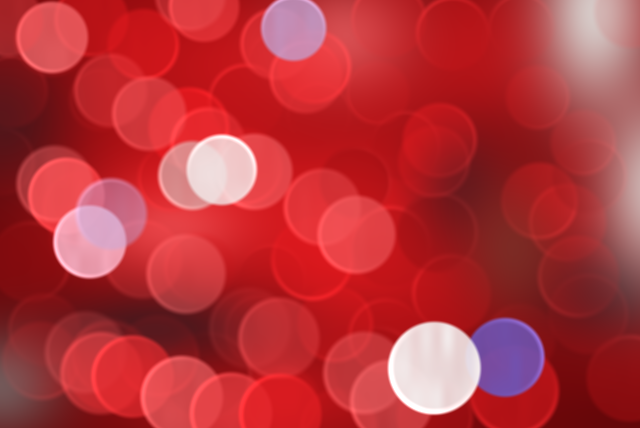
This background is drawn by a WebGL 2 fragment shader. Its source:

```glsl
#version 300 es
precision highp float;
uniform vec2 u_resolution;
out vec4 fragColor;

const vec3 MAROON = vec3(0.46, 0.03, 0.04);
const vec3 SHADOW = vec3(0.25, 0.10, 0.12);
const vec3 RED = vec3(0.89, 0.10, 0.12);
const vec3 ROSE = vec3(0.97, 0.46, 0.47);
const vec3 PINK = vec3(0.98, 0.72, 0.80);
const vec3 BROWN = vec3(0.47, 0.21, 0.17);
const vec3 GREY = vec3(0.46, 0.38, 0.38);
const vec3 PALE = vec3(0.84, 0.79, 0.78);
const vec3 WHITE = vec3(0.95, 0.92, 0.92);
const vec3 LILAC = vec3(0.75, 0.66, 0.86);
const vec3 VIOLET = vec3(0.42, 0.34, 0.74);

float hash(vec2 p) {
    return fract(sin(dot(p, vec2(127.1, 311.7))) * 43758.5453);
}

vec2 hash2(vec2 p) {
    return vec2(hash(p), hash(p + 17.3));
}

float noise(vec2 p) {
    vec2 cell = floor(p), f = fract(p);
    f = f * f * (3.0 - 2.0 * f);
    float low = mix(hash(cell), hash(cell + vec2(1, 0)), f.x);
    float high = mix(hash(cell + vec2(0, 1)), hash(cell + vec2(1, 1)), f.x);
    return mix(low, high, f.y);
}

float falloff(vec2 p, vec2 centre, vec2 size) {
    vec2 d = (p - centre) / size;
    return exp(-dot(d, d));
}

// Wide, fully blurred patch of colour
vec3 glow(vec3 col, vec2 p, vec2 centre, vec2 size, vec3 tint, float strength) {
    return mix(col, tint, strength * falloff(p, centre, size));
}

// Translucent lens disc with a thin bright rim on the side facing rimAngle
vec3 disc(vec3 col, vec2 p, vec2 centre, float radius, vec3 tint, float alpha, float rimAngle) {
    vec2 d = p - centre;
    float dist = length(d);
    float soft = mix(0.010, 0.005, alpha);
    float mask = 1.0 - smoothstep(radius - soft, radius + soft, dist);
    float facing = 0.5 + 0.5 * dot(d / max(dist, 0.001), vec2(cos(rimAngle), sin(rimAngle)));
    float rim = smoothstep(radius * 0.84, radius * 0.98, dist) * facing * facing;
    float mottle = 0.88 + 0.12 * noise(d * vec2(40.0, 14.0) + centre * 50.0);
    col = mix(col, tint, mask * alpha * mottle);
    return col + mask * rim * alpha * 0.35 * (tint * 0.7 + 0.25);
}

// Blurred red ground
vec3 ground(vec2 p) {
    vec3 col = MAROON * mix(0.8, 1.25, noise(p * 4.0));
    col = glow(col, p, vec2(0.83, 0.46), vec2(0.30, 0.25), RED, 0.95);
    col = glow(col, p, vec2(0.42, 0.52), vec2(0.30, 0.18), RED, 0.90);
    col = glow(col, p, vec2(0.60, 0.85), vec2(0.40, 0.18), RED, 0.65);
    col = glow(col, p, vec2(0.60, 0.08), vec2(0.30, 0.12), RED, 0.65);
    col = glow(col, p, vec2(1.15, 0.88), vec2(0.22, 0.20), RED, 0.55);
    return glow(col, p, vec2(0.40, 0.47), vec2(0.16, 0.09), ROSE, 0.45);
}

// Dark hollows and pale corners
vec3 hollows(vec3 col, vec2 p) {
    col = glow(col, p, vec2(0.36, 0.23), vec2(0.26, 0.09), SHADOW, 0.90);
    col = glow(col, p, vec2(0.00, 0.72), vec2(0.15, 0.16), SHADOW, 0.75);
    col = glow(col, p, vec2(1.08, 0.56), vec2(0.11, 0.14), SHADOW, 0.65);
    col = glow(col, p, vec2(1.42, 0.32), vec2(0.18, 0.12), SHADOW, 0.85);
    col = glow(col, p, vec2(1.20, 0.42), vec2(0.11, 0.15), BROWN, 0.70);
    col = glow(col, p, vec2(0.00, 0.10), vec2(0.14, 0.12), GREY, 0.90);
    col = glow(col, p, vec2(0.81, 0.92), vec2(0.15, 0.13), ROSE, 0.60);
    col = glow(col, p, vec2(1.53, 0.56), vec2(0.13, 0.22), PALE, 0.90);
    return glow(col, p, vec2(1.39, 0.97), vec2(0.13, 0.22), PALE, 1.0);
}

// Faint red discs on a jittered 9 by 6 grid, larger towards the bottom
vec3 faintDiscs(vec3 col, vec2 p, float strength) {
    for (int i = 0; i < 54; i++) {
        vec2 cell = vec2(i % 9, i / 9);
        vec2 centre = (cell + hash2(cell + 3.7)) / 6.0;
        vec2 look = hash2(cell + 41.2);
        float radius = mix(0.100, 0.080, centre.y) * mix(0.85, 1.1, look.y);
        vec3 tint = mix(MAROON, RED * 1.08, sqrt(look.x));
        col = disc(col, p, centre, radius, tint, strength * mix(0.15, 0.6, look.y), 6.28 * look.x);
    }
    return col;
}

// Overlapping pairs of bright discs, heights spread by the golden ratio
vec3 roseDiscs(vec3 col, vec2 p) {
    for (int i = 0; i < 22; i++) {
        float n = float(i / 2), second = float(i % 2);
        vec2 look = hash2(vec2(n, 8.6 + second));
        vec2 centre = vec2(0.10 + 0.08 * n, fract(0.9 + 0.618 * n)) + 0.05 * (look - 0.5);
        centre += second * vec2(-0.07, 0.03);
        float fade = 1.0 - 0.85 * falloff(centre, vec2(0.36, 0.24), vec2(0.28, 0.10));
        vec3 tint = mix(RED * 1.08, ROSE, mix(look.x, 0.6, 0.4) + 0.15);
        float alpha = fade * mix(0.45, 0.85, look.y) * (1.0 - 0.5 * second);
        col = disc(col, p, centre, mix(0.098, 0.082, centre.y), tint, alpha, 2.6 + look.x);
    }
    for (float n = 0.0; n < 4.0; n++) {
        vec2 centre = vec2(0.31 + 0.115 * n, 0.02 + 0.13 * hash(vec2(n, 5.1)));
        col = disc(col, p, centre, 0.096, mix(RED, ROSE, fract(0.2 + 0.618 * n)), 0.7, 2.8);
    }
    return col;
}

// Few cool and white highlights
vec3 highlights(vec3 col, vec2 p) {
    col = disc(col, p, vec2(0.21, 0.435), 0.085, PINK, 0.90, 3.6);
    col = disc(col, p, vec2(0.26, 0.50), 0.083, LILAC, 0.50, 2.2);
    col = disc(col, p, vec2(0.45, 0.59), 0.080, PALE, 0.65, 3.6);
    col = disc(col, p, vec2(0.518, 0.603), 0.082, WHITE, 0.88, 1.2);
    col = disc(col, p, vec2(0.686, 0.934), 0.076, LILAC, 0.80, 1.6);
    col = disc(col, p, vec2(1.18, 0.165), 0.092, VIOLET, 0.92, 0.5);
    return disc(col, p, vec2(1.015, 0.14), 0.108, WHITE, 1.0, 4.0);
}

void main() {
    vec2 p = gl_FragCoord.xy / u_resolution.y;
    vec3 col = hollows(faintDiscs(ground(p), p, 1.0), p);
    col = faintDiscs(col, p, 0.22);
    col = highlights(roseDiscs(col, p), p);
    fragColor = vec4(clamp(col, 0.0, 1.0), 1.0);
}
```
